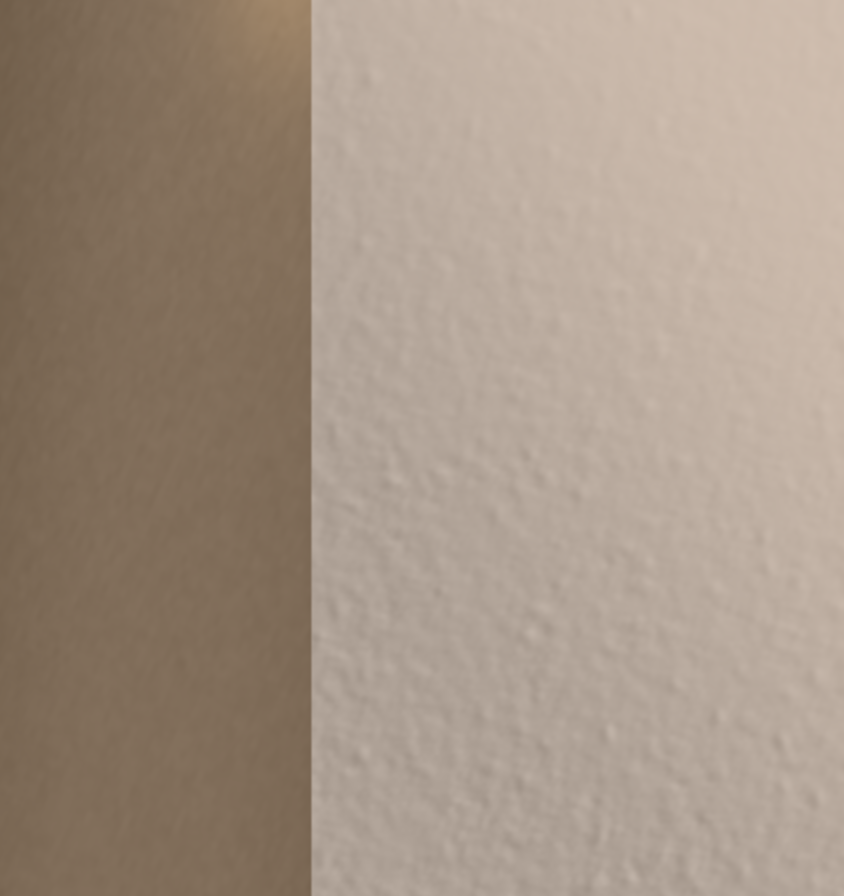
A Shadertoy shader for this texture:

```glsl
// Corner of two plaster walls: a shaded brown side and a lit, bumpy pale side.
#define EDGE_X 0.369
#define EDGE_SOFT 0.0022
#define BUMP_SCALE 64.0
#define BLOB_SCALE 34.0
#define BUMP_DEPTH 0.066
#define GRAIN_DEPTH 0.014
#define SHADE_COLOR vec3(0.679, 0.628, 0.585)
#define LIGHT_COLOR vec3(0.804, 0.735, 0.677)
#define DARK_COLOR vec3(0.425, 0.354, 0.276)
#define BROWN_COLOR vec3(0.505, 0.429, 0.352)
#define GLOW_COLOR vec3(0.125, 0.098, 0.060)

float hash(vec2 cell) {
    vec3 q = fract(vec3(cell.xyx) * 0.1031);
    q += dot(q, q.yzx + 33.33);
    return fract((q.x + q.y) * q.z);
}

float noise(vec2 p) {
    vec2 cell = floor(p), f = fract(p);
    f = f * f * f * (f * (f * 6.0 - 15.0) + 10.0);
    float low = mix(hash(cell), hash(cell + vec2(1, 0)), f.x);
    float high = mix(hash(cell + vec2(0, 1)), hash(cell + vec2(1, 1)), f.x);
    return mix(low, high, f.y);
}

// Scattered round bumps and pits; most are faint, a few stand out.
float blobs(vec2 p) {
    vec2 cell = floor(p);
    float height = 0.0;
    for (int j = -1; j <= 1; j++) {
        for (int i = -1; i <= 1; i++) {
            vec2 id = cell + vec2(i, j);
            vec2 center = id + vec2(hash(id + 3.7), hash(id + 71.3));
            float strength = 2.0 * hash(id + 19.1) - 0.8;
            vec2 d = (p - center) * mix(vec2(2.6, 3.8), vec2(4.2, 2.6), hash(id + 47.9));
            height += strength * abs(strength) * exp(-dot(d, d));
        }
    }
    return height;
}

// Rotated octaves hide the noise lattice.
float plasterHeight(vec2 p) {
    float height = 0.55 * blobs(p * BLOB_SCALE), weight = 0.5;
    p = mat2(0.88, 0.47, -0.47, 0.88) * p * BUMP_SCALE;
    for (int i = 0; i < 3; i++) {
        height += weight * noise(p);
        p = mat2(1.3, 1.0, -1.0, 1.3) * p + 17.3;
        weight *= 0.5;
    }
    return height;
}

// Relief lit from the upper right.
float relief(vec2 p) {
    vec2 lightStep = vec2(0.0038, 0.0022);
    return plasterHeight(p - lightStep) - plasterHeight(p + lightStep);
}

vec3 paleWall(vec2 uv, vec2 p) {
    // Broad diagonal pool of light
    float light = smoothstep(0.55, 1.50, 0.85 * uv.x + 0.7 * uv.y);
    vec3 color = mix(SHADE_COLOR, LIGHT_COLOR, light);

    // Roughness grows toward the bottom and fades in the light
    float roughness = mix(1.05, 0.35, light) * mix(1.25, 0.7, uv.y);
    roughness *= 0.75 + 0.5 * noise(p * 17.0 + 4.0);
    color += BUMP_DEPTH * roughness * relief(p);

    // Thin bright rim along the corner
    return color + 0.022 * exp(-(uv.x - EDGE_X) / 0.007);
}

vec3 brownWall(vec2 uv, vec2 p) {
    // Darker at the far left, most of all high up
    float across = smoothstep(-0.12, 0.22, uv.x + 0.10 * (1.0 - uv.y));
    vec3 color = mix(DARK_COLOR, BROWN_COLOR, across);
    float lowCorner = smoothstep(0.24, EDGE_X, uv.x) * (1.0 - uv.y);
    color -= 0.018 * lowCorner;

    // Warm glow at the top of the corner
    vec2 tight = (uv - vec2(0.345, 1.02)) / vec2(0.095, 0.11);
    vec2 wide = (uv - vec2(0.36, 0.96)) / vec2(0.16, 0.28);
    color += GLOW_COLOR * (0.75 * exp(-dot(tight, tight)) + 0.25 * exp(-dot(wide, wide)));

    // Fine slanted brush grain
    vec2 slanted = vec2(p.x - 0.45 * p.y, p.y + 0.45 * p.x);
    float grain = noise(slanted * vec2(135.0, 60.0)) - 0.5;
    grain += 0.5 * (noise(slanted * vec2(60.0, 26.0) + 9.0) - 0.5);
    color += GRAIN_DEPTH * grain + 0.012 * relief(p * 1.2);

    // Contact shade against the corner
    return color - 0.025 * exp((uv.x - EDGE_X) / 0.005) * (1.0 - 0.7 * uv.y);
}

void mainImage(out vec4 fragColor, in vec2 fragCoord) {
    vec2 uv = fragCoord / iResolution.xy;
    vec2 p = fragCoord / iResolution.y;

    // Straight vertical corner
    float side = smoothstep(-EDGE_SOFT, EDGE_SOFT, uv.x - EDGE_X);
    vec2 paleUv = vec2(max(uv.x, EDGE_X), uv.y);
    vec2 brownUv = vec2(min(uv.x, EDGE_X), uv.y);
    vec3 color = mix(brownWall(brownUv, p), paleWall(paleUv, p), side);
    fragColor = vec4(clamp(color, 0.0, 1.0), 1.0);
}
```
